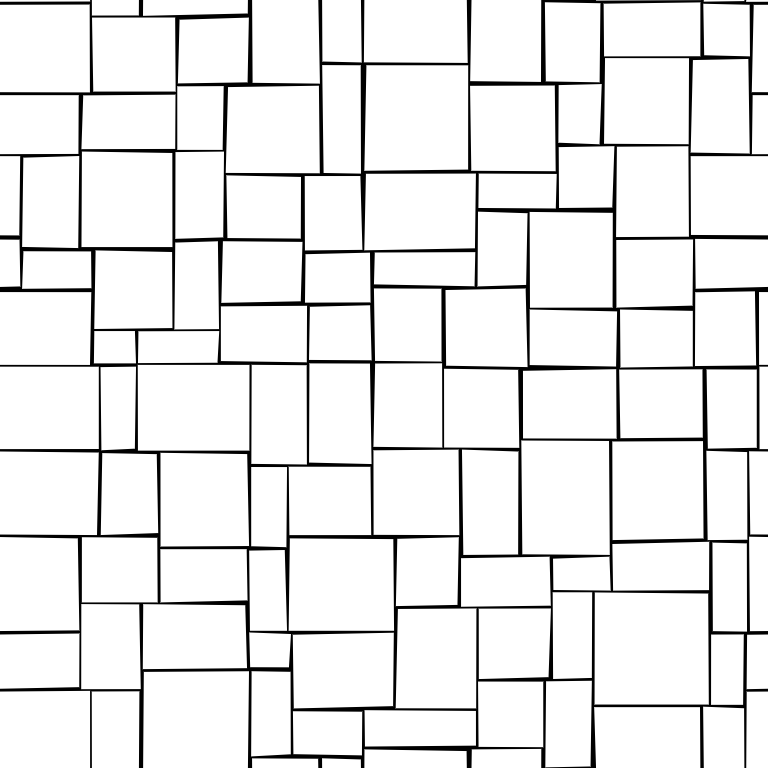
Write a WebGL 1 fragment shader that draws this pattern.

```glsl
precision highp float;

// Irregular paving: white, slightly skewed blocks separated by thin black joints.
// Grid vertices alternate between carrying a horizontal and a vertical joint line,
// each shifted at random, so neighbouring blocks interlock in T-junctions.

uniform vec2 u_resolution;

const float GRID = 10.0; // blocks per canvas side; even, so the paving wraps

// Two random values in 0..1, repeating with the grid.
vec2 hash2(vec2 cell, float seed) {
  vec3 p = fract((mod(cell, GRID).xyx + seed) * vec3(0.1031, 0.1030, 0.0973));
  p += dot(p, p.yzx + 33.33);
  return fract((p.xx + p.yz) * p.zy);
}

// Shifted position of a grid vertex.
vec2 jointPoint(vec2 vertex) {
  return vertex + 0.6 * (hash2(vertex, 17.3) - 0.5);
}

// Inward offset of one block corner, mostly small and sometimes wide.
vec2 cornerInset(vec2 cell, float corner) {
  vec2 r = hash2(cell, 41.7 + 13.1 * corner);
  return 0.0105 + 0.031 * r * r;
}

// Signed distance to the line through a and b, positive on its right side.
float edgeDistance(vec2 p, vec2 a, vec2 b) {
  vec2 along = normalize(b - a);
  return dot(p - a, vec2(along.y, -along.x));
}

// Signed distance to the skewed block of a grid cell, negative inside.
float blockDistance(vec2 p, vec2 cell) {
  vec2 v00 = jointPoint(cell);
  vec2 v10 = jointPoint(cell + vec2(1.0, 0.0));
  vec2 v01 = jointPoint(cell + vec2(0.0, 1.0));
  vec2 v11 = jointPoint(cell + 1.0);

  // The parity decides which vertex supplies each side.
  bool even = mod(cell.x + cell.y, 2.0) < 0.5;
  vec2 low = even ? vec2(v01.x, v00.y) : vec2(v00.x, v10.y);
  vec2 high = even ? vec2(v10.x, v11.y) : vec2(v11.x, v01.y);

  // Corners, counter-clockwise from the lower left.
  vec2 a = low + cornerInset(cell, 0.0);
  vec2 b = vec2(high.x, low.y) + vec2(-1.0, 1.0) * cornerInset(cell, 1.0);
  vec2 c = high - cornerInset(cell, 2.0);
  vec2 d = vec2(low.x, high.y) + vec2(1.0, -1.0) * cornerInset(cell, 3.0);

  return max(max(edgeDistance(p, a, b), edgeDistance(p, b, c)),
             max(edgeDistance(p, c, d), edgeDistance(p, d, a)));
}

void main() {
  float side = min(u_resolution.x, u_resolution.y);
  vec2 p = gl_FragCoord.xy / side * GRID;
  float pixelsPerCell = side / GRID;

  // Add up the antialiased coverage of all blocks within reach.
  float white = 0.0;
  for (int y = -1; y <= 1; y++) {
    for (int x = -1; x <= 1; x++) {
      vec2 cell = floor(p) + vec2(float(x), float(y));
      white += clamp(0.5 - blockDistance(p, cell) * pixelsPerCell, 0.0, 1.0);
    }
  }
  gl_FragColor = vec4(vec3(min(white, 1.0)), 1.0);
}
```
